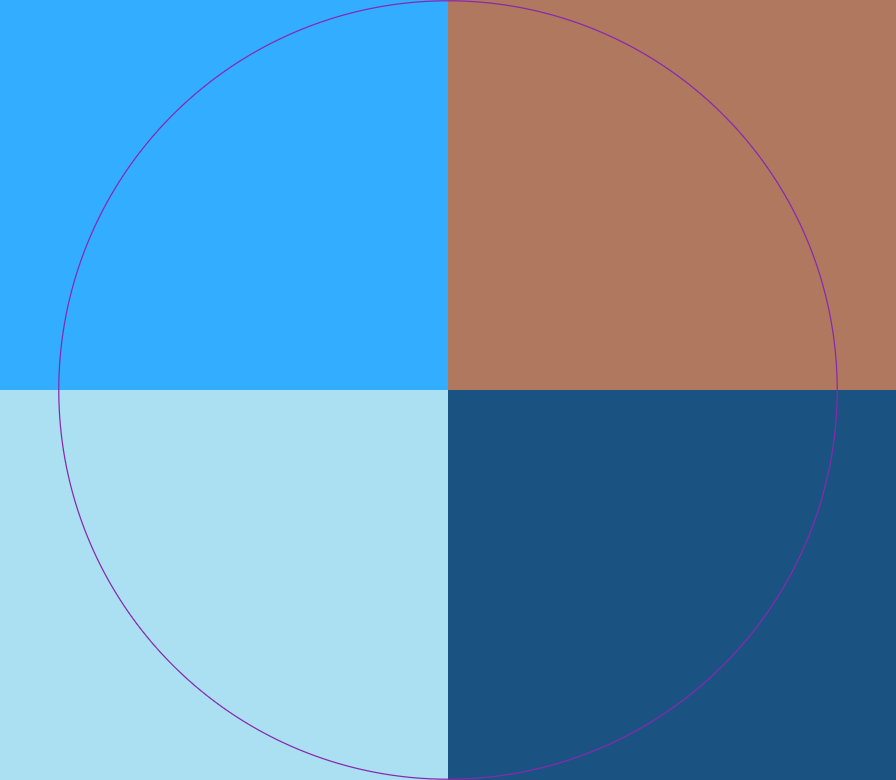
A Shadertoy shader for this background:

```glsl
const vec3 UPPER_LEFT  = vec3(0.20, 0.68, 1.00);
const vec3 UPPER_RIGHT = vec3(0.69, 0.47, 0.37);
const vec3 LOWER_LEFT  = vec3(0.67, 0.88, 0.95);
const vec3 LOWER_RIGHT = vec3(0.10, 0.32, 0.51);
const vec3 RING_COLOR  = vec3(0.53, 0.16, 0.68);

// Lengths in canvas heights
const float RING_RADIUS = 0.499;
const float RING_WIDTH  = 0.0016;

// Share of a pixel inside an edge, from its signed distance
float coverage(float dist, float pixel) {
    return clamp(0.5 - dist / pixel, 0.0, 1.0);
}

void mainImage(out vec4 fragColor, in vec2 fragCoord) {
    float pixel = 1.0 / iResolution.y;
    vec2 p = (fragCoord - 0.5 * iResolution.xy) * pixel;

    // Four quadrants
    float right = coverage(-p.x, pixel);
    float upper = coverage(-p.y, pixel);
    vec3 color = mix(mix(LOWER_LEFT, LOWER_RIGHT, right),
                     mix(UPPER_LEFT, UPPER_RIGHT, right), upper);

    // Thin ring, as the difference of two discs
    float radial = length(p) - RING_RADIUS;
    float ring = coverage(radial - 0.5 * RING_WIDTH, pixel)
               - coverage(radial + 0.5 * RING_WIDTH, pixel);
    color = mix(color, RING_COLOR, ring);

    fragColor = vec4(color, 1.0);
}
```
